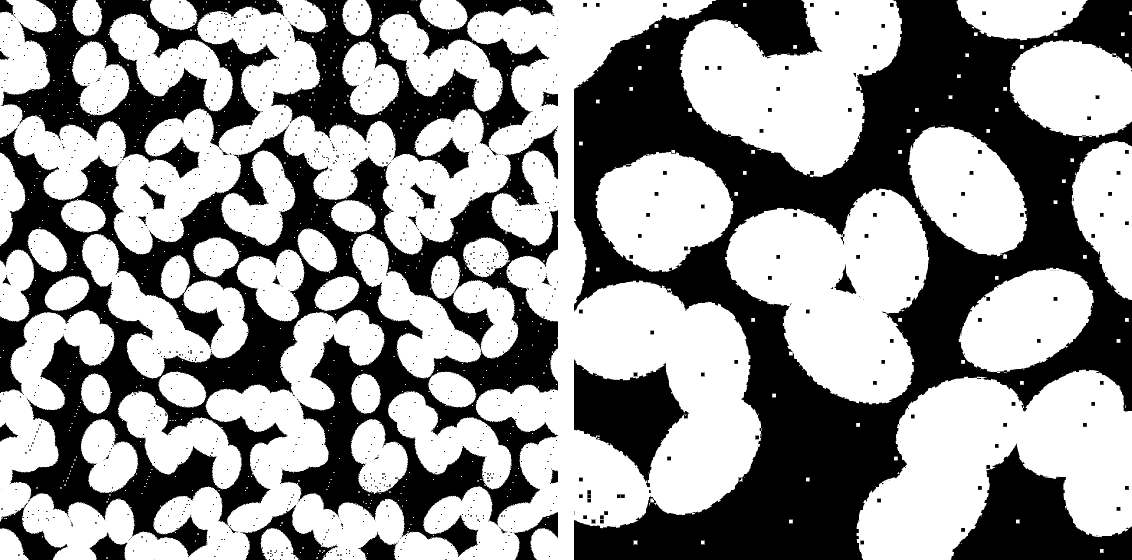
Left, the full canvas; right, a detail of the centre.
Give the GLSL for this pattern, as a WebGL 2 fragment shader.

```glsl
#version 300 es
precision highp float;
// Scattered white oval grains on black, repeating in a sheared tile, with fine specks.

uniform vec2 u_resolution;
out vec4 fragColor;

// All lengths are fractions of the canvas height.
const vec3 GROUND_COLOR = vec3(0.0);
const vec3 GRAIN_COLOR = vec3(1.0);
const vec2 TILE_SIZE = vec2(0.482, 0.6745);      // the scatter repeats after this
const vec2 TILE_CELLS = vec2(7.0, 10.0);         // one grain per cell
const float TILE_SHEAR = 0.023;                  // sideways drift of the rows
const vec2 RADIUS_MIN = vec2(0.034, 0.0245);
const vec2 RADIUS_MAX = vec2(0.044, 0.0300);
const float EDGE_ROUGHNESS = 0.0016;
const float ROUGHNESS_GRID = 512.0;
const float SPECK_GRID = 400.0;
const vec2 SPECK_PATCHES = vec2(11.0, 45.0);     // flat patches where specks gather
const float PATCH_SHARE = 0.03;
const float PATCH_DENSITY = 0.08;
const float STRAY_DENSITY = 0.001;
const float GROUND_SPECK_RATIO = 0.3;
const float TAU = 6.2831853;

float hash(vec2 p) {
    return fract(sin(dot(p, vec2(127.1, 311.7))) * 43758.5453);
}

vec2 hash2(vec2 p) {
    return vec2(hash(p), hash(p + vec2(41.3, 17.9)));
}

float ellipseDistance(vec2 p, vec2 radius) {
    float k = length(p / radius);
    float slope = length(p / (radius * radius));
    return k * (k - 1.0) / max(slope, 1e-4);
}

// Signed distance to the nearest grain of the repeating scatter.
float grainDistance(vec2 p) {
    vec2 cellSize = TILE_SIZE / TILE_CELLS;
    p.x += TILE_SHEAR * p.y;
    vec2 home = floor(p / cellSize);
    float nearest = 1.0;
    for (int y = -1; y <= 1; y++) {
        for (int x = -1; x <= 1; x++) {
            vec2 cell = home + vec2(x, y);
            vec2 id = floor(mod(cell + 0.5, TILE_CELLS)) + 3.0;
            vec2 center = (cell + hash2(id)) * cellSize;
            vec2 radius = mix(RADIUS_MIN, RADIUS_MAX, hash2(id + 71.7));
            float angle = TAU * hash(id + 23.4);
            float c = cos(angle), s = sin(angle);
            vec2 local = mat2(c, -s, s, c) * (p - center);
            nearest = min(nearest, ellipseDistance(local, radius));
        }
    }
    return nearest;
}

// Coverage by small square specks, rarer on the ground than on the grains.
float speckMask(vec2 p, float grain, float pixel) {
    vec2 cell = floor(p * SPECK_GRID);
    vec2 patchId = floor((cell + 0.5) / SPECK_GRID * SPECK_PATCHES);
    float inPatch = step(hash(patchId + 5.2), PATCH_SHARE);
    float density = STRAY_DENSITY + PATCH_DENSITY * inPatch;
    density *= mix(GROUND_SPECK_RATIO, 1.0, grain);
    vec2 offset = abs(fract(p * SPECK_GRID) - 0.5);
    float d = (max(offset.x, offset.y) - 0.45) / SPECK_GRID;
    return step(hash(cell + 9.1), density) * clamp(0.5 - d / pixel, 0.0, 1.0);
}

void main() {
    vec2 p = gl_FragCoord.xy / u_resolution.y;
    float pixel = 1.0 / u_resolution.y;

    // Grains with a slightly ragged, smoothed edge.
    float d = grainDistance(p);
    d += EDGE_ROUGHNESS * (hash(floor(p * ROUGHNESS_GRID)) - 0.5);
    float grain = clamp(0.5 - d / pixel, 0.0, 1.0);

    // Specks invert whatever lies beneath them.
    float tone = abs(grain - speckMask(p, grain, pixel));
    fragColor = vec4(mix(GROUND_COLOR, GRAIN_COLOR, tone), 1.0);
}
```
